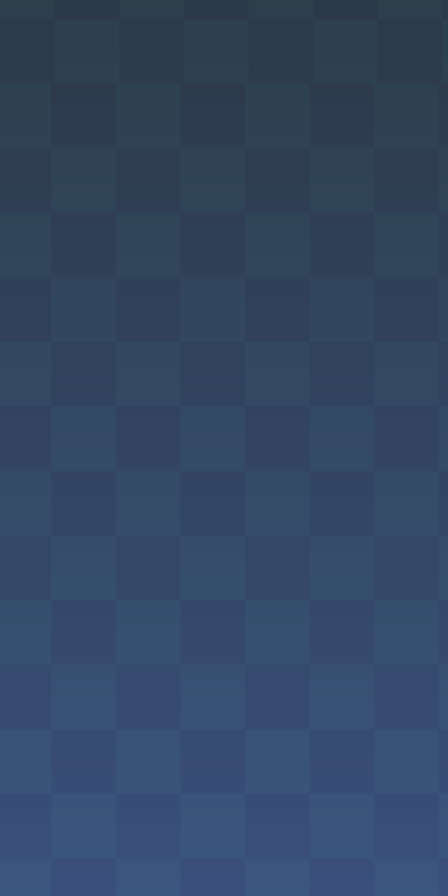
A Shadertoy shader for this pattern:

```glsl
const float CELL_SIZE = 0.1441;                // share of the canvas width
const vec2 FIRST_CORNER = vec2(0.1146, 0.0425); // from the upper left
const float TOP_ROW_SHIFT = 0.054;             // in cells

const vec3 TOP_COLOR = vec3(0.172, 0.235, 0.288);
const vec3 BOTTOM_COLOR = vec3(0.229, 0.324, 0.492);
const vec3 CHECK_TINT = vec3(0.0025, 0.012, 0.007);

// Square wave of period 2 with edges softened over one pixel
vec2 squareWave(vec2 p, float pixel) {
    vec2 edgeDistance = 0.5 - abs(mod(p + 0.5, 2.0) - 1.0);
    return clamp(edgeDistance / (0.5 * pixel), -1.0, 1.0);
}

// Checkerboard sign: +1 on light cells, -1 on dark cells
float checker(vec2 p, float pixel) {
    vec2 wave = squareWave(p, pixel);
    return wave.x * wave.y;
}

// Slide the rows above the given row sideways
vec2 shiftTopRows(vec2 p, float row, float amount) {
    p.x -= amount * (1.0 - step(row, p.y));
    return p;
}

void mainImage(out vec4 fragColor, in vec2 fragCoord) {
    // Cell coordinates, counted down from the top
    vec2 fromTop = vec2(fragCoord.x, iResolution.y - fragCoord.y) / iResolution.x;
    vec2 cell = (fromTop - FIRST_CORNER) / CELL_SIZE;
    float pixel = 1.0 / (iResolution.x * CELL_SIZE);
    cell = shiftTopRows(cell, 1.0, TOP_ROW_SHIFT);

    // Vertical gradient with a faint check over it
    float height = fragCoord.y / iResolution.y;
    vec3 color = mix(BOTTOM_COLOR, TOP_COLOR, height);
    color += CHECK_TINT * checker(cell, pixel);

    fragColor = vec4(color, 1.0);
}
```
